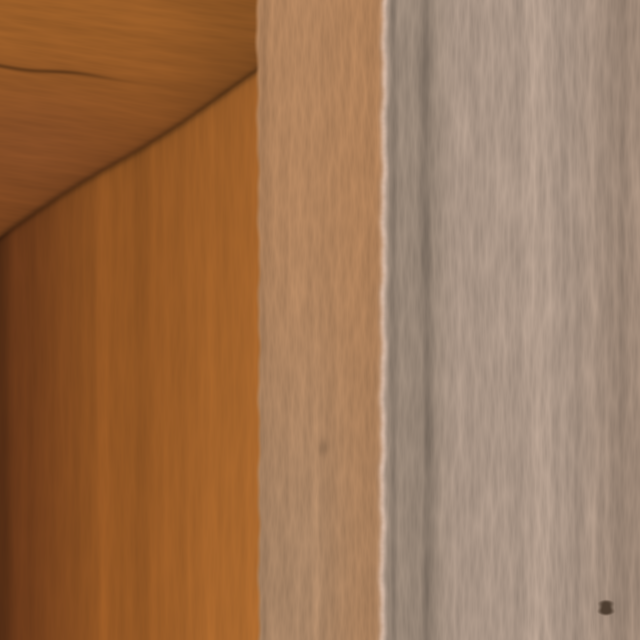
Write a WebGL 1 fragment shader that draws this texture.

```glsl
precision highp float;
uniform vec2 u_resolution;

vec2 hash2(vec2 p) {
  vec3 q = fract(vec3(p.xyx) * vec3(0.1031, 0.103, 0.0973));
  q += dot(q, q.yzx + 33.33);
  return fract((q.xx + q.yz) * q.zy);
}

// Distance to the nearest scattered cell centre, about 0 to 1
float cellular(vec2 p) {
  vec2 cell = floor(p), f = fract(p);
  float nearest = 2.0;
  for (int j = -1; j <= 1; j++) {
    for (int i = -1; i <= 1; i++) {
      vec2 o = vec2(float(i), float(j));
      vec2 d = o + hash2(cell + o) - f;
      nearest = min(nearest, dot(d, d));
    }
  }
  return sqrt(nearest);
}

// Fibres running along y, centred on zero
float grain(vec2 p, vec2 scale) {
  p.x += 0.002 * sin(p.y * 9.0 + p.x * 20.0);
  return 0.6 * cellular(p * scale) + 0.4 * cellular(p * scale * vec2(2.1, 2.7) + 17.0) - 0.48;
}

// Broad streaks that vary mostly across x
float streaks(vec2 p) {
  float drift = 0.5 * sin(p.y * 5.0 + p.x * 11.0);
  return (sin(p.x * 83.0 + drift) + 0.7 * sin(p.x * 191.0 - drift + 1.3)
    + 0.5 * sin(p.x * 347.0 + 2.0 * drift)) / 2.2;
}

float line(float d, float width) {
  return exp(-d * d / (width * width));
}

vec3 cabinetTop(vec2 p, float above) {
  vec3 c = mix(vec3(0.49, 0.275, 0.125), vec3(0.61, 0.37, 0.16), smoothstep(0.66, 1.0, p.y));
  c = mix(c, vec3(0.53, 0.31, 0.17), 0.5 * line(p.x - 0.04, 0.13) * line(p.y - 0.78, 0.09));
  c *= 1.0 - 0.12 * smoothstep(0.2, 0.4, p.x);
  vec2 along = vec2(p.y + 0.14 * p.x, p.x);
  c *= 1.0 + 0.11 * grain(along, vec2(75.0, 7.0)) + 0.025 * streaks(along);
  // Plank seam fading to the right
  float seam = p.y - 0.897 + 0.11 * p.x + 0.002 * sin(p.x * 40.0);
  c *= 1.0 - 0.3 * line(seam, 0.0035) * (1.0 - smoothstep(0.1, 0.24, p.x));
  return c * (1.0 - 0.13 * exp(-above / 0.025));
}

vec3 cabinetSide(vec2 p, float below) {
  vec3 c = mix(vec3(0.41, 0.22, 0.1), vec3(0.57, 0.335, 0.14), smoothstep(0.0, 0.19, p.x));
  c = mix(c, vec3(0.66, 0.405, 0.18), smoothstep(0.17, 0.4, p.x) * (1.0 - 0.4 * p.y));
  c *= 1.0 + 0.05 * (0.5 - p.y);
  c *= 1.0 + 0.08 * grain(p, vec2(80.0, 7.0)) + 0.03 * streaks(p);
  c *= 1.0 + 0.06 * line(p.x - 0.16, 0.008) - 0.05 * line(p.x - 0.225, 0.01);
  // Back corner
  c *= 1.0 - 0.22 * (1.0 - smoothstep(0.005, 0.03, p.x + 0.01 * p.y));
  return c * (1.0 - 0.08 * exp(-below / 0.02));
}

vec3 frontStrip(vec2 p) {
  vec3 c = mix(vec3(0.66, 0.52, 0.4), vec3(0.7, 0.52, 0.37), smoothstep(0.05, 0.75, p.y));
  c = mix(c, vec3(0.68, 0.49, 0.33), 0.5 * smoothstep(0.47, 0.58, p.x));
  c *= 1.0 + 0.14 * grain(p, vec2(90.0, 13.0)) + 0.025 * streaks(p);
  c *= 1.0 + 0.06 * line(p.x - 0.495, 0.005) * (1.0 - smoothstep(0.3, 0.6, p.y));
  c *= 1.0 - 0.16 * line(length((p - vec2(0.505, 0.3)) * vec2(1.0, 0.6)), 0.008);
  return c * (1.0 - 0.07 * line(p.x - 0.412, 0.007));
}

vec3 greyBoard(vec2 p) {
  vec3 c = mix(vec3(0.6, 0.53, 0.47), vec3(0.67, 0.59, 0.53), smoothstep(0.665, 0.72, p.x));
  c = mix(c, vec3(0.61, 0.525, 0.46), smoothstep(0.86, 1.0, p.x));
  c *= 1.0 + 0.17 * grain(p, vec2(85.0, 10.0));
  c *= 1.0 + mix(0.025, 0.07, smoothstep(0.75, 1.0, p.x)) * streaks(p);
  c *= 1.0 + 0.07 * line(p.x - 0.835 - 0.006 * sin(p.y * 7.0), 0.012);
  // Groove, then the knot hole
  float groove = p.x - 0.666 - 0.003 * sin(p.y * 6.0);
  c *= 1.0 - 0.17 * line(groove, 0.008) * (0.8 + 0.2 * sin(p.y * 23.0));
  c *= 1.0 - 0.1 * line(p.x - 0.615, 0.006);
  float knot = length(p - vec2(0.947, 0.05)) + 0.0015 * sin(p.y * 400.0);
  return mix(c, vec3(0.27, 0.21, 0.16), 0.9 * (1.0 - smoothstep(0.006, 0.015, knot)));
}

void main() {
  vec2 p = gl_FragCoord.xy / u_resolution;
  float wobble = 0.001 * sin(p.y * 45.0) + 0.0007 * sin(p.y * 113.0);

  // Cabinet interior, split by the sloping joint
  float joint = p.y - 0.629 - 0.64 * p.x - 0.004 * sin(p.x * 18.0);
  vec3 color = mix(cabinetSide(p, max(-joint, 0.0)), cabinetTop(p, max(joint, 0.0)),
    smoothstep(-0.004, 0.004, joint));
  color *= 1.0 - 0.24 * line(joint, 0.007);

  // Front strip and grey board
  float stripEdge = 0.404 - 0.003 * smoothstep(0.5, 1.0, p.y) + wobble;
  color = mix(color, frontStrip(p), smoothstep(-0.004, 0.005, p.x - stripEdge));
  float boardEdge = 0.597 + 0.004 * p.y + wobble;
  color = mix(color, greyBoard(p), smoothstep(-0.003, 0.004, p.x - boardEdge));

  // Bright edge where the strip meets the board
  float glint = 0.75 + 0.35 * grain(p, vec2(30.0, 38.0));
  color = mix(color, vec3(0.87, 0.76, 0.69), glint * line(p.x - boardEdge, 0.0055));
  gl_FragColor = vec4(color, 1.0);
}
```
